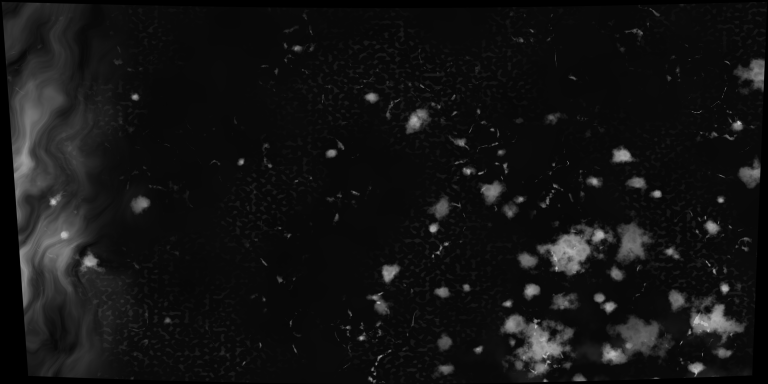
Reproduce this texture procedurally as a Shadertoy shader.

```glsl
// Dark greyscale aerial view: a wispy cirrus veil on the left, thin broken
// cloud filaments in the middle and soft cumulus puffs toward the lower right.
// Gradient noise shapes every layer; a slightly skewed black frame trims it.

const float GROUND_LEVEL = 0.034;
const float PI = 3.14159265;

vec2 hash2(vec2 p) {
    vec3 q = fract(p.xyx * vec3(0.1031, 0.1030, 0.0973));
    q += dot(q, q.yzx + 33.33);
    return fract((q.xx + q.yz) * q.zy);
}

float gradientNoise(vec2 p) {
    vec2 i = floor(p), f = fract(p);
    vec2 u = f * f * f * (f * (f * 6.0 - 15.0) + 10.0);
    vec4 corner;
    for (int k = 0; k < 4; k++) {
        vec2 o = vec2(k & 1, k >> 1);
        float angle = 2.0 * PI * hash2(i + o + 71.0).x;
        corner[k] = dot(vec2(cos(angle), sin(angle)), f - o);
    }
    return 1.4 * mix(mix(corner.x, corner.y, u.x), mix(corner.z, corner.w, u.x), u.y);
}

float fbm(vec2 p, int octaves) {
    float sum = 0.0, amplitude = 0.5;
    for (int k = 0; k < octaves; k++) {
        sum += amplitude * gradientNoise(p);
        p = mat2(1.6, 1.2, -1.2, 1.6) * p + 13.7;
        amplitude *= 0.5;
    }
    return sum;
}

// Soft elliptical region, 1 at its centre
float region(vec2 p, vec2 center, vec2 size) {
    vec2 d = (p - center) / size;
    return exp(-dot(d, d));
}

// Probability of cumulus at a place
float puffDensity(vec2 p) {
    return 0.85 * region(p, vec2(1.58, 0.06), vec2(0.36, 0.17))
         + 0.30 * region(p, vec2(1.40, 0.42), vec2(0.42, 0.26))
         + 0.03;
}

// Randomly placed round clouds with ragged edges, one per grid cell at most
float puffs(vec2 p, float cell, float seed) {
    float ragged = fbm(p * 24.0 + seed, 4);
    vec2 home = floor(p / cell);
    float light = 0.0;
    for (int y = -1; y <= 1; y++)
    for (int x = -1; x <= 1; x++) {
        vec2 id = home + vec2(x, y);
        vec2 center = (id + hash2(id + seed)) * cell;
        vec2 traits = hash2(id + seed + 37.0);
        float radius = cell * mix(0.20, 0.48, traits.y * traits.y);
        float dist = length((p - center) * vec2(0.9, 1.1)) + 1.3 * radius * ragged;
        float present = step(traits.x, puffDensity(center));
        float body = smoothstep(radius, 0.15 * radius, dist);
        light = max(light, present * body * mix(0.3, 0.62, hash2(id + seed + 5.0).x));
    }
    return light * (1.0 + 0.8 * ragged);
}

// Thin broken lines along the zero contours of warped noise
float filaments(vec2 p, float scale, float seed) {
    vec2 warp = vec2(fbm(p * 9.0 + seed, 3), fbm(p * 9.0 + seed + 31.0, 3));
    float ridge = abs(gradientNoise((p + 0.10 * warp) * scale + seed));
    float thread = smoothstep(0.075, 0.0, ridge);
    float crumbs = smoothstep(0.02, 0.38, fbm(p * 46.0 + seed, 3));
    float cluster = smoothstep(0.0, 0.28, fbm(p * 4.5 + seed + 9.0, 3));
    return thread * crumbs * cluster;
}

// Streaked cirrus, densest against the left side
float cirrus(vec2 p) {
    vec2 bend = vec2(fbm(p * 5.0, 3), fbm(p * 5.0 + 19.0, 3));
    vec2 q = p + 0.12 * bend;
    float streaks = fbm(vec2(q.x * 11.0 - q.y * 3.5, q.y * 4.0 + q.x), 5);
    float fibres = fbm(vec2(q.x * 38.0 - q.y * 14.0, q.y * 9.0), 3);
    float cover = smoothstep(0.40, 0.04, p.x + 0.12 * bend.y);
    float height = 0.35 + 0.65 * region(p, vec2(0.0, 0.42), vec2(2.0, 0.33));
    float light = 0.24 + 0.55 * streaks + 0.16 * fibres;
    return cover * height * max(light, 0.0) * 1.15;
}

// Inside of the skewed, gently bowed frame
float frameMask(vec2 p, float width, float soft) {
    float bow = sin(PI * p.x / width);
    float left = p.x - mix(0.075, 0.004, p.y);
    float right = mix(width - 0.042, width - 0.002, p.y) - p.x;
    float top = 0.995 - 0.016 * bow - p.y;
    float bottom = p.y - 0.024 * (1.0 - bow);
    return smoothstep(-soft, soft, min(min(left, right), min(top, bottom)));
}

void mainImage(out vec4 fragColor, in vec2 fragCoord) {
    vec2 p = fragCoord / iResolution.y;
    float width = iResolution.x / iResolution.y;

    // Ground with faint patchy grain
    float patches = smoothstep(-0.1, 0.3, fbm(p * 3.0 + 50.0, 3));
    float grain = smoothstep(0.05, 0.6, gradientNoise(p * vec2(75.0, 95.0)));
    float light = GROUND_LEVEL + 0.012 * fbm(p * 6.0, 3) + 0.07 * patches * grain;

    // Filaments grow stronger away from the veil and toward the bottom
    float strength = smoothstep(0.15, 1.1, p.x) * mix(1.0, 0.55, p.y) + 0.2;
    light += 0.50 * strength * filaments(p, 6.0, 3.0);
    light += 0.42 * strength * filaments(p, 9.0, 61.0);

    // Clouds
    float cumulus = max(puffs(p, 0.17, 11.0), puffs(p, 0.07, 83.0));
    float haze = region(p, vec2(1.65, 0.0), vec2(0.3, 0.13));
    light += cumulus + 0.16 * haze * smoothstep(-0.1, 0.3, fbm(p * 9.0, 4));
    light += cirrus(p);

    light = min(light, 0.72) * frameMask(p, width, 0.7 / iResolution.y);
    fragColor = vec4(vec3(light), 1.0);
}
```
